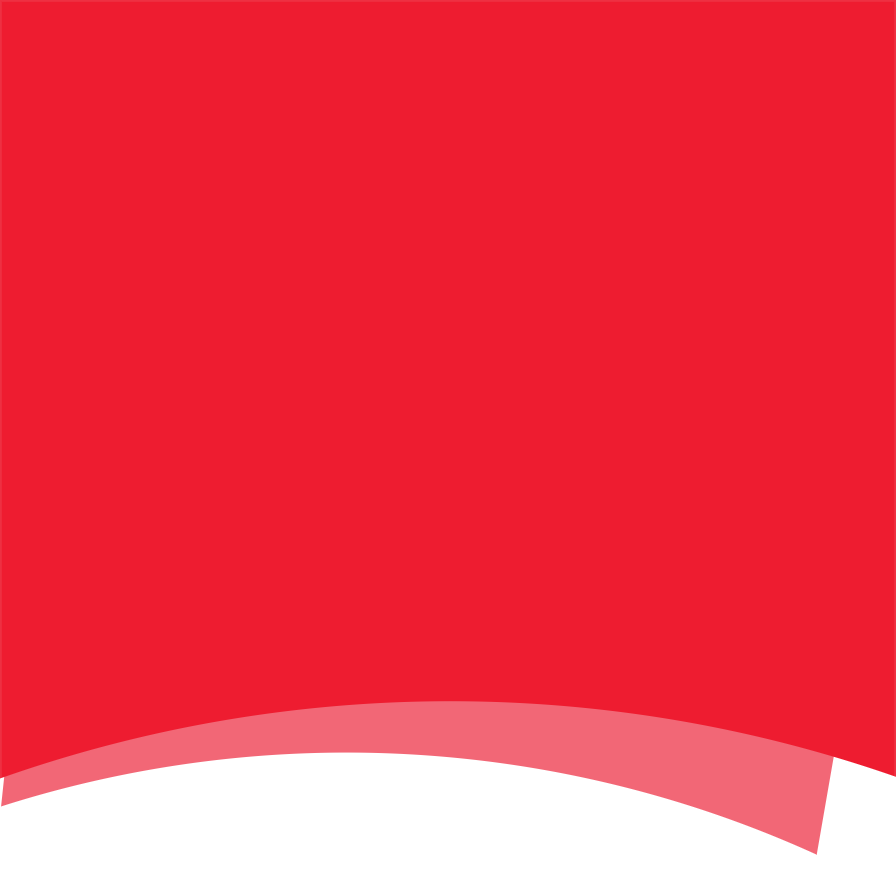
Give the GLSL for this background, as a WebGL 2 fragment shader.

```glsl
#version 300 es
precision highp float;
// Red panel with an arched lower edge over a tilted pink band on white.

uniform vec2 u_resolution;
out vec4 outColor;

const vec3 WHITE = vec3(1.0);
const vec3 RED = vec3(0.933, 0.110, 0.188);
const vec3 PINK = vec3(0.949, 0.404, 0.463);
const vec3 RIM = vec3(0.933, 0.190, 0.260);

// Lengths are in canvas widths, measured from the lower left.
const vec2 PANEL_CENTER = vec2(0.5026, -1.3105);
const float PANEL_RADIUS = 1.5078;
const vec2 BAND_CENTER = vec2(0.3867, -1.1255);
const float BAND_RADIUS = 1.2655;
const vec2 BAND_LEFT_LOW = vec2(0.0013, 0.0807);
const vec2 BAND_LEFT_HIGH = vec2(0.0046, 0.1120);
const vec2 BAND_RIGHT_LOW = vec2(0.9115, 0.0260);
const vec2 BAND_RIGHT_HIGH = vec2(0.9303, 0.1341);
const float RIM_WIDTH = 0.002;

// Signed distance to a line, positive on the right of the way from a to b.
float rightOfLine(vec2 p, vec2 a, vec2 b) {
    vec2 along = normalize(b - a);
    return dot(p - a, vec2(along.y, -along.x));
}

// Signed distance to a circle, positive outside.
float outsideCircle(vec2 p, vec2 center, float radius) {
    return length(p - center) - radius;
}

// Antialiased coverage of the region where the distance is positive.
float coverage(float d, float pixel) {
    return clamp(d / pixel + 0.5, 0.0, 1.0);
}

void main() {
    float pixel = 1.0 / u_resolution.x;
    vec2 p = gl_FragCoord.xy * pixel;
    float top = u_resolution.y * pixel;

    // Tilted band, cut by an arch below and a slanted edge on each side
    float band = outsideCircle(p, BAND_CENTER, BAND_RADIUS);
    band = min(band, rightOfLine(p, BAND_LEFT_LOW, BAND_LEFT_HIGH));
    band = min(band, -rightOfLine(p, BAND_RIGHT_LOW, BAND_RIGHT_HIGH));
    vec3 color = mix(WHITE, PINK, coverage(band, pixel));

    // Panel with a faint lighter rim on the top and the sides
    float border = min(min(p.x, 1.0 - p.x), top - p.y);
    vec3 panelColor = mix(RIM, RED, coverage(border - RIM_WIDTH, pixel));
    float panel = outsideCircle(p, PANEL_CENTER, PANEL_RADIUS);
    color = mix(color, panelColor, coverage(panel, pixel));

    outColor = vec4(color, 1.0);
}
```
